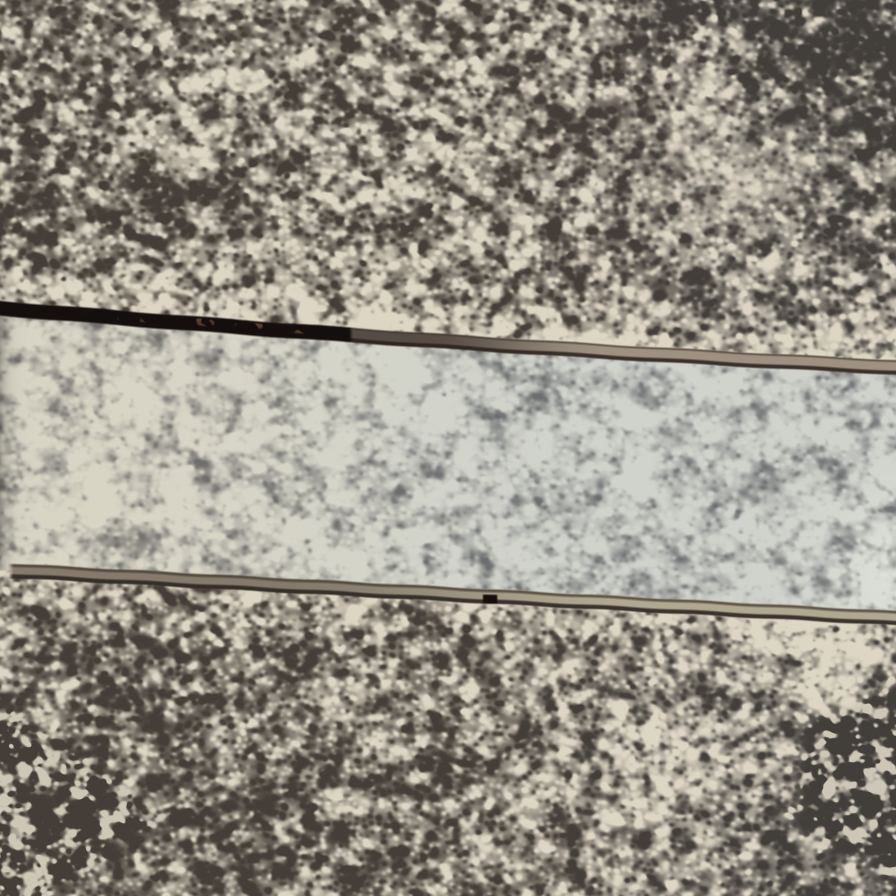
This texture is drawn by a Shadertoy shader. Its source:

```glsl
// Speckled granite slabs: a pale polished strip between two darker, rougher stones.
// Sparse cellular noise makes the flecks; broad soft spots shift their density,
// and two thin sloping seams with dark edges divide the slabs.
#define FLECK_SCALE 82.0
#define FLECK_BIAS -0.12
#define SEAM_HALF 0.0082
#define SOFT 0.0016
#define SEAM_BREAK 0.392
#define STONE_DARK vec3(0.27, 0.245, 0.22)
#define STONE_LIGHT vec3(0.87, 0.84, 0.77)
#define STRIP_DARK vec3(0.43, 0.43, 0.43)
#define STRIP_LIGHT vec3(0.84, 0.835, 0.79)
#define SEAM_BLACK vec3(0.08, 0.06, 0.05)
#define SEAM_TAN vec3(0.62, 0.57, 0.51)

vec3 hash3(vec2 cell) {
    vec3 q = fract(vec3(cell.xyx) * vec3(0.1031, 0.1030, 0.0973));
    q += dot(q, q.yxz + 33.33);
    return fract((q.xxy + q.yzz) * q.zyx);
}

// Signed soft bumps, one at a random point of each cell
float cellNoise(vec2 p) {
    vec2 cell = floor(p), f = p - cell;
    float sum = 0.0;
    for (int j = -1; j <= 1; j++)
    for (int i = -1; i <= 1; i++) {
        vec2 o = vec2(i, j);
        vec3 h = hash3(cell + o + 100.0);
        vec2 d = o + h.xy - f;
        sum += (h.z * 2.0 - 1.0) * exp(-4.0 * dot(d, d));
    }
    return sum * 1.5;
}

float spot(vec2 p, vec2 center, vec2 radius) {
    vec2 q = (p - center) / radius;
    return exp(-dot(q, q));
}

// Soft stripe of given half width around zero
float stripe(float d, float halfWidth) {
    return 1.0 - smoothstep(halfWidth - SOFT, halfWidth + SOFT, abs(d));
}

// Density of pale flecks over the rough stones
float fleckBias(vec2 p, float above, float below) {
    float b = FLECK_BIAS;
    if (above > 0.0) {
        b += 1.15 * exp(-above / 0.038);
        b += 0.40 * spot(p, vec2(0.83, 0.79), vec2(0.13, 0.08));
        b += 0.22 * spot(p, vec2(0.32, 0.84), vec2(0.20, 0.12));
        b -= 0.65 * spot(p, vec2(1.0, 0.95), vec2(0.12, 0.12));
        b -= 0.32 * spot(p, vec2(0.06, 0.76), vec2(0.22, 0.05));
        b -= 0.28 * spot(p, vec2(0.70, 0.69), vec2(0.14, 0.04));
        b -= 0.25 * spot(p, vec2(0.78, 1.0), vec2(0.12, 0.05));
    } else {
        b += (0.45 + 0.65 * p.x) * exp(-below / 0.024);
        b += 0.85 * spot(p, vec2(0.96, 0.27), vec2(0.12, 0.035));
        b += 0.40 * spot(p, vec2(0.76, 0.15), vec2(0.16, 0.13));
        b -= 0.28 * spot(p, vec2(0.15, 0.24), vec2(0.18, 0.07));
        b -= 0.22 * spot(p, vec2(0.25, 0.06), vec2(0.16, 0.10));
    }
    return b;
}

void mainImage(out vec4 fragColor, in vec2 fragCoord) {
    vec2 p = fragCoord / iResolution.xy;

    // Layered grain, slightly slanted
    vec2 g = mat2(0.94, 0.30, -0.34, 0.94) * p * vec2(0.9, 1.05);
    float broad = cellNoise(g * FLECK_SCALE * 0.36 + 7.0);
    float medium = cellNoise(g * FLECK_SCALE + 0.35 * broad);
    float fine = cellNoise(g * FLECK_SCALE * 2.1 + 31.0);
    float grain = 0.28 * broad + 0.78 * medium + 0.58 * fine;

    // Heights relative to the two seams
    float upper = p.y - (0.656 - 0.0835 * p.x + 0.0175 * p.x * p.x);
    float lower = p.y - (0.3637 - 0.0537 * p.x);
    upper += 0.0005 * sin(p.x * 47.0);
    lower += 0.0005 * sin(p.x * 61.0 + 1.0);

    // Rough stones with hazy and crisp areas
    float bias = fleckBias(p, upper, -lower);
    float haze = spot(p, vec2(0.82, 0.81), vec2(0.12, 0.08));
    float tone = smoothstep(-0.95, 1.05, grain * (1.0 - 0.4 * haze) + bias);
    float wedge = max(p.y - 0.22 + 0.7 * p.x, 0.67 * p.x - 0.034 - p.y);
    float crisp = 1.0 - smoothstep(-0.008, 0.008, wedge + 0.008 * broad);
    float corner = length((p - vec2(1.01, 0.13)) / vec2(0.13, 0.11));
    crisp = max(crisp, 1.0 - smoothstep(0.85, 1.1, corner + 0.1 * broad));
    float crispTone = smoothstep(-0.15, 0.65, grain + 0.06 - 0.1 * p.x);
    tone = mix(tone, 0.9 * crispTone, crisp);
    vec3 color = mix(STONE_DARK, STONE_LIGHT, tone);
    color *= mix(vec3(1.0), vec3(0.96, 0.99, 1.02), smoothstep(0.45, 0.9, p.x) * (1.0 - tone));

    // Pale strip, warmer on the left and cooler on the right
    float mottle = 0.50 * broad + 0.55 * medium + 0.38 * fine;
    float shade = smoothstep(-1.25, 0.75, mottle + 0.28 - 0.12 * p.x);
    shade += 0.12 * spot(p, vec2(1.0, 0.36), vec2(0.08, 0.09));
    vec3 strip = mix(STRIP_DARK, STRIP_LIGHT, shade);
    strip *= mix(vec3(1.01, 1.0, 0.98), vec3(0.97, 0.99, 1.01), smoothstep(0.1, 0.7, p.x));
    strip *= 1.0 - 0.25 * exp(-p.x / 0.008);
    float inside = smoothstep(-SOFT, SOFT, -upper) * smoothstep(-SOFT, SOFT, lower);
    color = mix(color, strip, inside);

    // Upper seam: black gap that turns into a tan joint
    float joint = smoothstep(SEAM_BREAK - 0.003, SEAM_BREAK + 0.003, p.x);
    float rust = smoothstep(0.3, 0.9, medium + 0.4 * fine) * smoothstep(0.08, 0.18, p.x);
    vec3 gap = SEAM_BLACK + vec3(0.27, 0.19, 0.13) * rust * stripe(upper - 0.002, 0.004);
    vec3 filler = mix(vec3(0.34, 0.30, 0.27), SEAM_TAN, smoothstep(0.47, 0.68, p.x));
    filler = mix(filler, SEAM_BLACK * 2.0, 0.85 * stripe(upper + 0.0065, 0.0028));
    filler = mix(filler, vec3(0.25, 0.21, 0.18), 0.7 * stripe(upper - 0.0075, 0.0015));
    color = mix(color, mix(gap, filler, joint), stripe(upper, SEAM_HALF));

    // Lower seam: pale bead between dark edges, with one small notch
    vec3 bead = mix(vec3(0.52, 0.48, 0.42), vec3(0.69, 0.66, 0.57), smoothstep(0.3, 0.7, p.x));
    bead = mix(bead, vec3(0.27, 0.24, 0.20), 0.75 * stripe(lower - 0.0065, 0.0018));
    bead = mix(bead, vec3(0.17, 0.15, 0.13), 0.9 * stripe(lower + 0.0062, 0.0028));
    bead = mix(bead, SEAM_BLACK, stripe(p.x - 0.547, 0.008) * stripe(lower + 0.003, 0.005));
    color = mix(color, bead, stripe(lower, SEAM_HALF) * smoothstep(0.008, 0.016, p.x));

    fragColor = vec4(clamp(color, 0.0, 1.0), 1.0);
}
```
